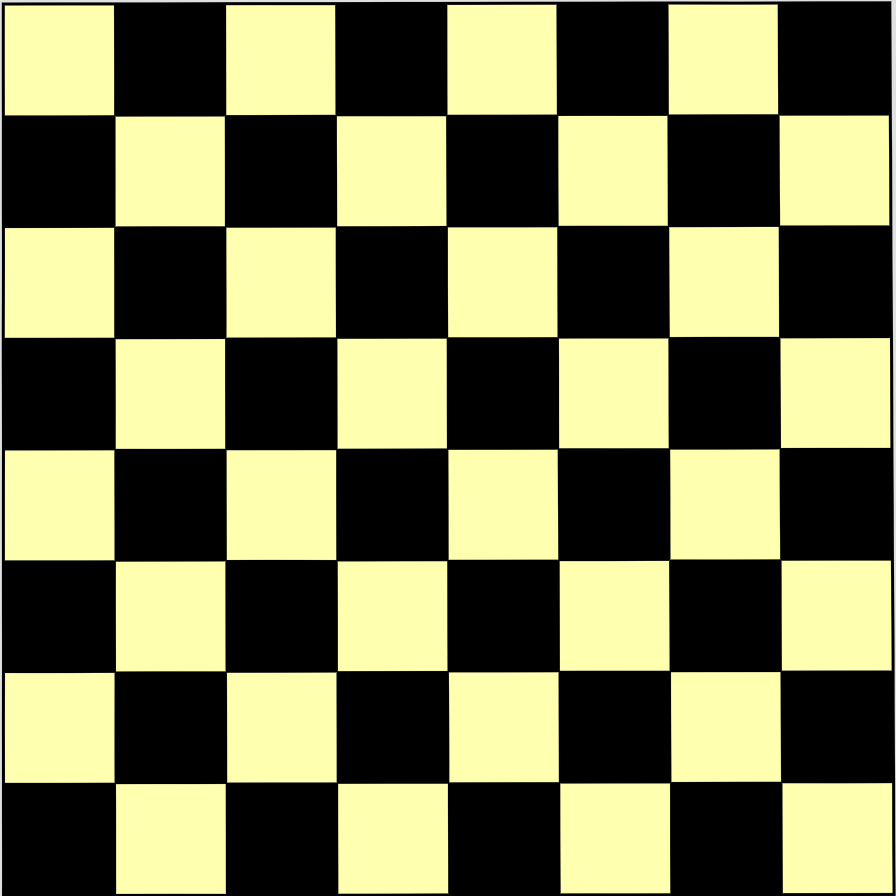
This pattern is drawn by a Shadertoy shader. Its source:

```glsl
// Eight by eight cream and black checkerboard, slightly skewed, in a thin black frame.

const float CELLS = 8.0;             // repeats across and down
const vec2 LEFT_X = vec2(0.0048, 0.0046);    // left side at bottom, top
const vec2 RIGHT_X = vec2(0.9970, 0.9922);   // right side at bottom, top
const vec2 BOTTOM_Y = vec2(0.0013, 0.0026);  // lower side at left, right
const vec2 TOP_Y = vec2(0.9946, 0.9960);     // upper side at left, right
const float LINE_HALF = 0.0008;      // half width of the dark line between cells
const float FRAME_WIDTH = 0.0026;    // dark rim around the board
const float SOFTNESS = 1.1;          // edge blur in pixels
const float WOBBLE = 0.0003;         // unevenness of the edges
const float WOBBLE_SCALE = 9.0;
const vec3 CREAM = vec3(1.0, 1.0, 0.69);
const vec3 BLACK = vec3(0.0);
const vec3 MARGIN = vec3(0.88);

vec2 hashGradient(vec2 p) {
    vec3 q = fract(p.xyx * vec3(0.1031, 0.1030, 0.0973));
    q += dot(q, q.yzx + 33.33);
    return fract((q.xx + q.yz) * q.zy) * 2.0 - 1.0;
}

float gradientNoise(vec2 p) {
    vec2 i = floor(p), f = fract(p);
    vec2 u = f * f * (3.0 - 2.0 * f);
    vec2 e = vec2(0.0, 1.0);
    float low = mix(dot(hashGradient(i), f),
                    dot(hashGradient(i + e.yx), f - e.yx), u.x);
    float high = mix(dot(hashGradient(i + e.xy), f - e.xy),
                     dot(hashGradient(i + e.yy), f - e.yy), u.x);
    return mix(low, high, u.y);
}

// Map the skewed board to the unit square
vec2 boardCoords(vec2 p) {
    vec2 low = vec2(mix(LEFT_X.x, LEFT_X.y, p.y), mix(BOTTOM_Y.x, BOTTOM_Y.y, p.x));
    vec2 high = vec2(mix(RIGHT_X.x, RIGHT_X.y, p.y), mix(TOP_Y.x, TOP_Y.y, p.x));
    return (p - low) / (high - low);
}

// Antialiased coverage, positive distance is inside
float coverage(float dist, float blur) {
    return clamp(dist / blur + 0.5, 0.0, 1.0);
}

void mainImage(out vec4 fragColor, in vec2 fragCoord) {
    vec2 uv = fragCoord / iResolution.xy;
    float blur = SOFTNESS / min(iResolution.x, iResolution.y);

    // Slightly uneven edges
    vec2 wobble = vec2(gradientNoise(uv * WOBBLE_SCALE),
                       gradientNoise(uv * WOBBLE_SCALE + 37.0));
    vec2 board = boardCoords(uv + WOBBLE * wobble);

    // Distance inward from the board's sides
    vec2 sides = 0.5 - abs(board - 0.5);
    float inside = min(sides.x, sides.y);

    // Alternating cells, each inset by the line
    vec2 grid = board * CELLS;
    vec2 cell = floor(grid);
    vec2 toEdge = 0.5 - abs(fract(grid) - 0.5);
    float cellDist = min(toEdge.x, toEdge.y) / CELLS;
    float isLight = mod(cell.x + cell.y, 2.0) * step(0.0, inside);
    float light = isLight * coverage(cellDist - LINE_HALF, blur);

    // Margin, frame and squares
    vec3 color = mix(MARGIN, BLACK, coverage(inside + FRAME_WIDTH, blur));
    color = mix(color, CREAM, light);
    fragColor = vec4(color, 1.0);
}
```
